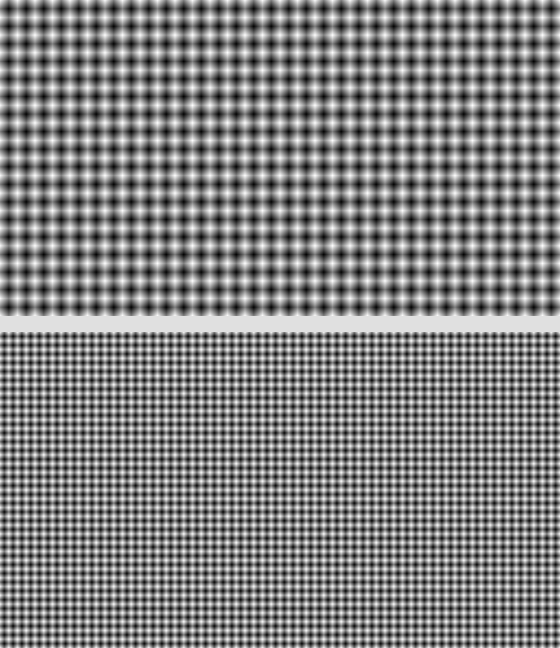
Top, the tile; bottom, the same tile 2 across and 2 down.
Write a Shadertoy shader that draws this pattern.

```glsl
// Soft grey lattice: crossed triangle waves with dark cell centres and white corners
#define REPEATS vec2(32.0, 18.0)
#define DARK vec3(0.0)
#define LIGHT vec3(1.0)

// Linear ramp per axis: 0 at the cell centre, 1 at the cell border
vec2 triangleWave(vec2 p) {
    return abs(2.0 * fract(p) - 1.0);
}

void mainImage(out vec4 fragColor, in vec2 fragCoord) {
    // Whole repeats across the canvas, so opposite edges join
    vec2 cell = fragCoord / iResolution.xy * REPEATS;

    // Average of both ramps gives diamond-shaped levels
    vec2 ramps = triangleWave(cell);
    float brightness = 0.5 * (ramps.x + ramps.y);

    fragColor = vec4(mix(DARK, LIGHT, brightness), 1.0);
}
```
